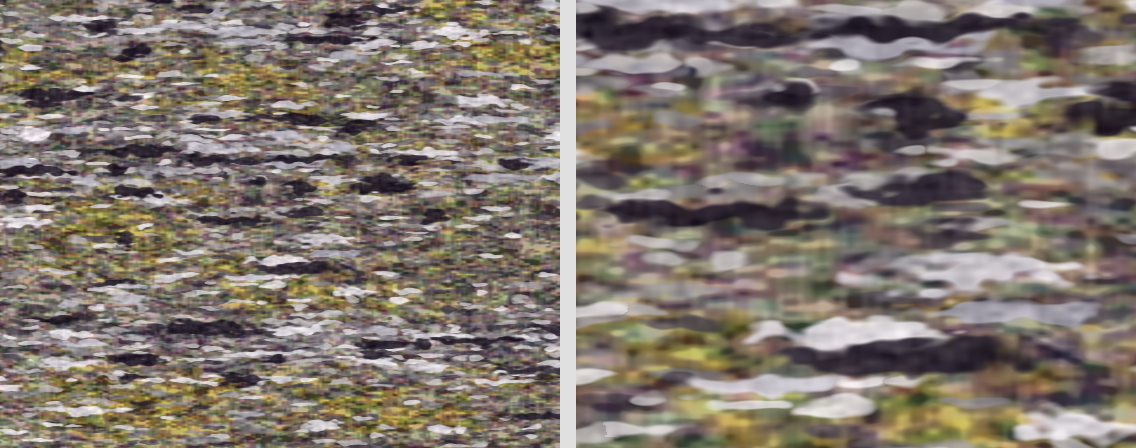
Left: the whole. Right: its middle third, enlarged.
Reproduce this texture procedurally as a WebGL 2 fragment shader.

```glsl
#version 300 es
precision highp float;
uniform vec2 u_resolution;
out vec4 fragColor;

float hash(vec2 p) {
  return fract(sin(dot(p, vec2(127.1, 311.7))) * 43758.5453);
}

float noise(vec2 p) {
  vec2 i = floor(p), f = fract(p);
  f = f * f * (3.0 - 2.0 * f);
  return mix(mix(hash(i), hash(i + vec2(1, 0)), f.x),
             mix(hash(i + vec2(0, 1)), hash(i + vec2(1, 1)), f.x), f.y);
}

float bump(float y, float centre, float width) {
  float d = (y - centre) / width;
  return exp(-d * d);
}

// Share of quartz-rich layering at a point, 0 to 1
float layering(vec2 p) {
  float bands = bump(p.y, 0.24, 0.045) + 0.75 * bump(p.y, 0.67, 0.09)
              + 0.7 * bump(p.y, 0.93, 0.04);
  return clamp(bands + 0.7 * (noise(p * vec2(2.5, 11.0) + 31.0) - 0.4), 0.0, 1.0);
}

// Scattered ragged lenses: x is coverage, y is a random tone
vec2 lenses(vec2 p, vec2 size, float share, float banding, float seed) {
  vec2 q = p / size, cell = floor(q), result = vec2(0.0);
  vec2 ragged = vec2(noise(p * vec2(60, 150) + seed), noise(p * vec2(48, 110) - seed)) - 0.5;
  float frayed = noise(p * vec2(75, 190) + 2.0 * seed) - 0.5;
  for (int j = -1; j <= 1; j++) {
    for (int i = -1; i <= 1; i++) {
      vec2 id = cell + vec2(i, j);
      vec2 key = id + seed;
      vec2 jitter = vec2(hash(key + 3.1), hash(key + 7.7)) - 0.5;
      vec2 centre = id + 0.5 + 0.7 * jitter;
      vec2 radius = vec2(mix(0.25, 0.72, hash(key + 11.3)), mix(0.18, 0.42, hash(key + 17.9)));
      float chance = share * mix(1.0, mix(0.3, 2.2, layering(centre * size)), banding);
      float d = length((q - centre) / radius + ragged * vec2(0.8, 1.2)) + 0.5 * frayed;
      float cover = smoothstep(1.2, 0.6, d) * step(hash(key + 23.5), chance);
      if (cover > result.x) result = vec2(cover, hash(key + 29.2));
    }
  }
  return result;
}

void main() {
  vec2 p = gl_FragCoord.xy / u_resolution.y;

  // Gentle waviness of the foliation
  vec2 w = p;
  w.y += 0.012 * (noise(p * vec2(4, 7)) - 0.5) + 0.005 * (noise(p * vec2(19, 34)) - 0.5);
  float band = layering(w);

  // Fine horizontal fibres and faint cross striation
  float coarse = noise(w * vec2(16, 62) + 5.0);
  float medium = noise(w * vec2(40, 125) + 17.0);
  float fine = noise(w * vec2(85, 200) + 43.0);
  float comb = noise(p * vec2(190, 70) + 71.0) - 0.5;
  float fibre = 0.27 * coarse + 0.38 * medium + 0.35 * fine - 0.5;
  float tone = clamp(0.49 + 1.7 * fibre + 0.12 * comb, 0.0, 1.0);

  // Mica matrix, from brown shadow to olive and yellow
  vec3 color = mix(vec3(0.23, 0.20, 0.21), vec3(0.46, 0.42, 0.38), smoothstep(0.0, 0.5, tone));
  color = mix(color, vec3(0.71, 0.67, 0.57), smoothstep(0.45, 0.95, tone));
  float patches = noise(w * vec2(5, 12) + 83.0) * 0.5 + noise(w * vec2(30, 90) + 91.0) * 0.5;
  float yellow = smoothstep(0.42, 0.8, patches) * (1.0 - 0.65 * band);
  color = mix(color, color * vec3(1.13, 1.08, 0.64), yellow);
  color = mix(color, color * vec3(1.0, 0.99, 1.1), band);

  // Interference tints
  vec2 t = w * vec2(50, 120);
  vec3 tint = vec3(noise(t + 101.0), noise(t + 113.0), noise(t + 127.0)) - 0.5;
  color += 0.13 * (tint - dot(tint, vec3(0.333)));

  // Grey and small grains
  vec2 grey = lenses(w, vec2(0.075, 0.022), 0.36, 0.7, 7.0);
  color = mix(color, mix(vec3(0.45, 0.43, 0.46), vec3(0.68, 0.66, 0.68), grey.y) + 0.5 * fibre, 0.8 * grey.x);
  vec2 shade = lenses(w, vec2(0.052, 0.019), 0.24, 0.5, 19.0);
  color = mix(color, vec3(0.23, 0.20, 0.24) + 0.13 * shade.y + 0.3 * fibre, 0.8 * shade.x);
  vec2 pale = lenses(w, vec2(0.05, 0.018), 0.27, 0.6, 37.0);
  color = mix(color, mix(vec3(0.70, 0.68, 0.68), vec3(0.92, 0.90, 0.91), pale.y) + 0.3 * fibre, 0.9 * pale.x);

  // Large quartz lenses and opaque streaks
  vec2 quartz = lenses(w, vec2(0.115, 0.034), 0.2, 1.0, 53.0);
  color = mix(color, mix(vec3(0.66, 0.65, 0.70), vec3(0.93, 0.91, 0.93), quartz.y) + 0.35 * fibre, 0.92 * quartz.x);
  vec2 opaque = lenses(w, vec2(0.19, 0.042), 0.1, 1.0, 67.0);
  color = mix(color, vec3(0.13, 0.10, 0.15) + 0.06 * opaque.y + 0.2 * fibre, 0.93 * opaque.x);
  vec2 blot = lenses(w, vec2(0.08, 0.044), 0.06, 0.6, 79.0);
  color = mix(color, vec3(0.14, 0.11, 0.16) + 0.2 * fibre, 0.9 * blot.x);

  color += 0.05 * comb;
  fragColor = vec4(clamp(color, 0.0, 1.0), 1.0);
}
```
